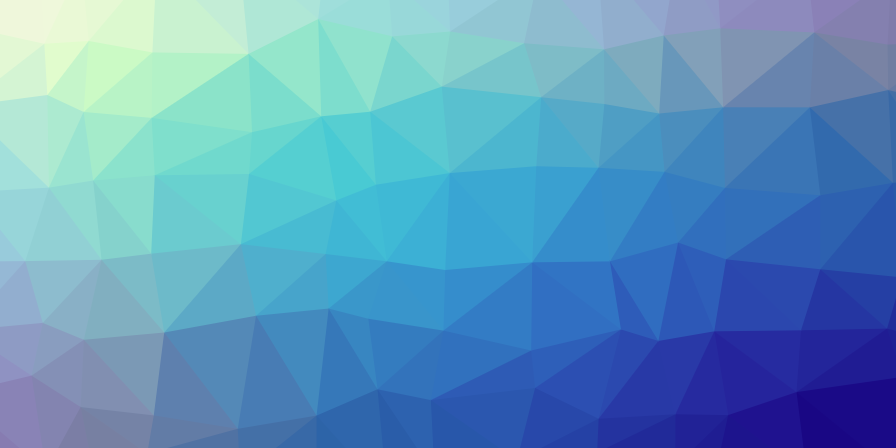
Give the GLSL for this background, as a Shadertoy shader.

```glsl
// Low-poly mesh of flat triangles, shaded cream through aqua to indigo along both axes.

const vec2  GRID        = vec2(12.59, 6.13);  // cells across and down the canvas
const float JITTER      = 0.19;               // random vertex shift, in cells
const float COLUMN_LEAN = -0.11;              // mean sideways shift of the columns
const float COLUMN_WAVE = 0.18;               // bunching of the columns
const float ROW_WAVE    = 0.18;               // rise and fall of the rows
const float TINT_SPREAD = 0.02;               // random step along the palette per facet

const int STOPS = 9;
const vec3 PALETTE[STOPS] = vec3[STOPS](
    vec3(0.97, 0.96, 0.89),   // cream
    vec3(0.85, 1.00, 0.77),   // pale lime
    vec3(0.51, 0.88, 0.79),   // mint
    vec3(0.28, 0.79, 0.83),   // aqua
    vec3(0.23, 0.69, 0.84),   // sky
    vec3(0.20, 0.50, 0.79),   // azure
    vec3(0.17, 0.29, 0.69),   // cobalt
    vec3(0.14, 0.10, 0.59),   // indigo
    vec3(0.08, 0.00, 0.49));  // violet navy

vec2 hash22(vec2 p) {
    vec3 q = fract(p.xyx * vec3(0.1031, 0.1030, 0.0973));
    q += dot(q, q.yzx + 33.33);
    return fract((q.xx + q.yz) * q.zy);
}

float cross2(vec2 a, vec2 b) {
    return a.x * b.y - a.y * b.x;
}

vec3 palette(float t) {
    float s = clamp(t, 0.0, 1.0) * float(STOPS - 1);
    int i = min(int(s), STOPS - 2);
    return mix(PALETTE[i], PALETTE[i + 1], s - float(i));
}

// Mesh vertex: cell centre moved by smooth waves and a random jitter
vec2 meshVertex(vec2 id) {
    vec2 wave = vec2(
        COLUMN_LEAN + COLUMN_WAVE * cos(1.5 * (id.x - 3.7)),
        ROW_WAVE * cos(1.047 * (id.x - 1.4 * id.y - 1.9)));
    vec2 jitter = JITTER * (2.0 * hash22(id + 17.0) - 1.0);
    return id + 0.5 + wave + jitter;
}

// Signed distance to the line a-b, positive on the inner side
float edgeDistance(vec2 p, vec2 a, vec2 b) {
    return cross2(b - a, p - a) / length(b - a);
}

// Adds one flat facet, weighted by its smoothed coverage
void addFacet(inout vec4 sum, vec2 p, vec2 a, vec2 b, vec2 c, float pixel) {
    float inside = min(edgeDistance(p, a, b),
                   min(edgeDistance(p, b, c), edgeDistance(p, c, a)));
    float coverage = clamp(0.5 + inside / pixel, 0.0, 1.0);
    if (coverage <= 0.0) return;

    vec2 centre = (a + b + c) / 3.0;
    float tint = TINT_SPREAD * (hash22(floor(centre * 64.0)).x - 0.5);
    vec2 t = centre / GRID + tint;
    sum += coverage * vec4(0.5 * (palette(t.x) + palette(t.y)), 1.0);
}

void mainImage(out vec4 fragColor, in vec2 fragCoord) {
    // Grid space, running down from the top left
    vec2 uv = fragCoord / iResolution.xy;
    vec2 p = vec2(uv.x, 1.0 - uv.y) * GRID;
    float pixel = GRID.y / iResolution.y;
    vec2 home = floor(p - 0.5);
    vec4 sum = vec4(0.0);

    for (int y = -1; y <= 1; y++)
    for (int x = -1; x <= 1; x++) {
        vec2 id = home + vec2(x, y);
        vec2 a = meshVertex(id);
        vec2 b = meshVertex(id + vec2(1.0, 0.0));
        vec2 c = meshVertex(id + vec2(1.0, 1.0));
        vec2 d = meshVertex(id + vec2(0.0, 1.0));

        // Delaunay split: compare the sum of opposite angles with a half turn
        float split = cross2(c - b, a - b) * dot(a - d, c - d)
                    + dot(c - b, a - b) * cross2(a - d, c - d);
        if (split >= 0.0) {
            addFacet(sum, p, a, b, c, pixel);
            addFacet(sum, p, a, c, d, pixel);
        } else {
            addFacet(sum, p, a, b, d, pixel);
            addFacet(sum, p, b, c, d, pixel);
        }
    }

    fragColor = vec4(sum.rgb / max(sum.a, 0.001), 1.0);
}
```
